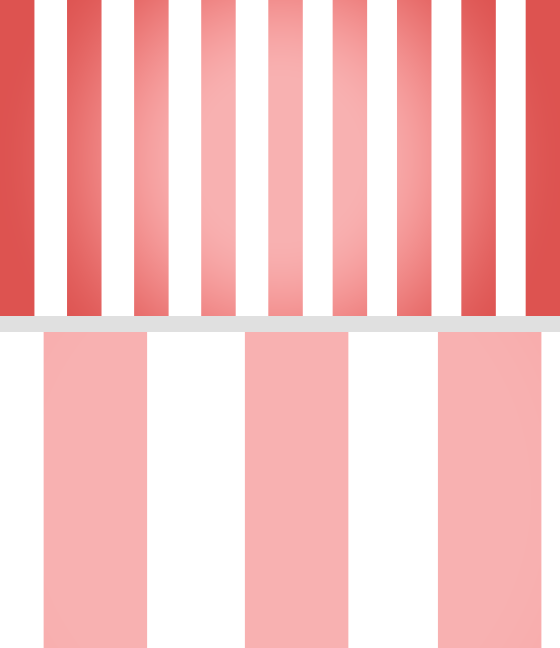
Top: the whole. Bottom: its middle third, enlarged.
Write a Shadertoy shader that draws this pattern.

```glsl
// Nine upright red bands on white, spaced slightly wider left of the middle band.
// A box distance per repeat cuts the bands; one radial glow, shared by all of
// them, fades from pale pink in the centre to deep red at the sides.

// Lengths are fractions of the canvas width.
const float MIDDLE_BAND_X = 0.5099;
const float BAND_HALF_WIDTH = 0.0308;
const float PITCH_LEFT = 0.1198;
const float PITCH_RIGHT = 0.1149;

const vec2 GLOW_CENTRE = vec2(0.5, 0.495);  // fraction of the canvas
const float GLOW_INNER = 0.13;
const float GLOW_OUTER = 0.51;

const vec3 WHITE = vec3(1.0);
const vec3 PALE_PINK = vec3(0.972, 0.695, 0.695);
const vec3 DEEP_RED = vec3(0.865, 0.325, 0.315);
const vec3 FADE_CURVE = vec3(1.5, 1.0, 1.0);  // red channel falls off later

// Signed distance to the nearest band edge, negative inside.
float bandDistance(float x) {
    float offset = x - MIDDLE_BAND_X;
    float pitch = offset < 0.0 ? PITCH_LEFT : PITCH_RIGHT;
    float fromCentre = offset - pitch * floor(offset / pitch + 0.5);
    return abs(fromCentre) - BAND_HALF_WIDTH;
}

// Band colour at a distance from the glow centre.
vec3 glowColor(float radius) {
    float fade = smoothstep(GLOW_INNER, GLOW_OUTER, radius);
    return mix(PALE_PINK, DEEP_RED, pow(vec3(fade), FADE_CURVE));
}

void mainImage(out vec4 fragColor, in vec2 fragCoord) {
    float pixel = 1.0 / iResolution.x;
    vec2 p = fragCoord * pixel;
    vec2 centre = GLOW_CENTRE * iResolution.xy * pixel;

    // Coverage of one pixel by the band
    float band = clamp(0.5 - bandDistance(p.x) / pixel, 0.0, 1.0);

    vec3 color = mix(WHITE, glowColor(distance(p, centre)), band);
    fragColor = vec4(color, 1.0);
}
```
